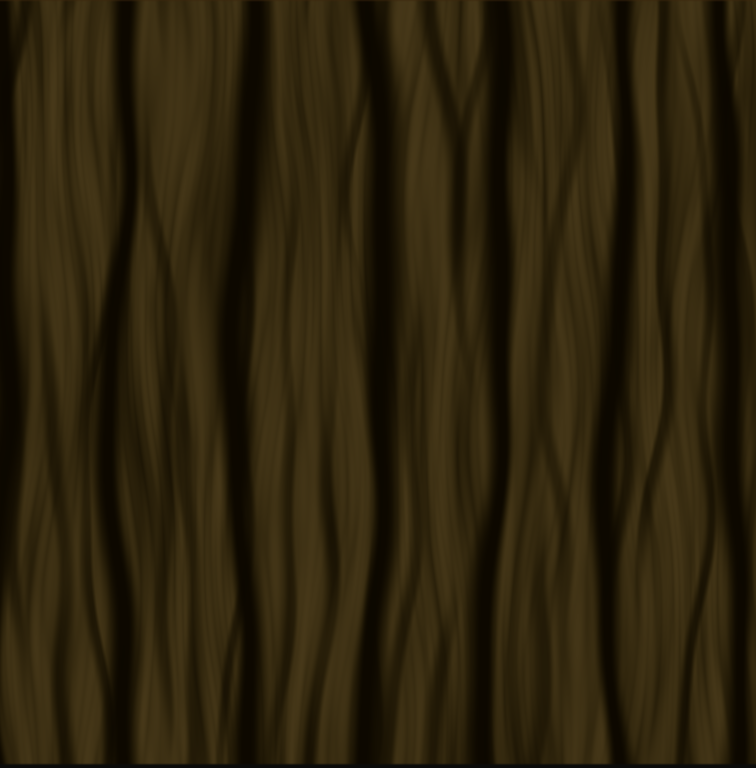
This texture is drawn by a Shadertoy shader. Its source:

```glsl
// Dark brown tree bark: wavy vertical furrows, fainter grooves and fine fibres.

const float FURROWS = 7.0;          // deep, nearly black channels
const float FURROW_SPACING = 0.163;
const float FURROW_WIDTH = 0.027;
const float FURROW_WANDER = 0.021;
const float GROOVES = 18.0;         // shallow, crossing channels
const float GROOVE_WIDTH = 0.015;
const float GROOVE_WANDER = 0.030;
const float PLATE_HEIGHT = 0.85;
const vec2 STRAND_CELLS = vec2(42.0, 2.4);
const vec2 FIBRE_CELLS = vec2(125.0, 7.0);
const vec3 HOLLOW = vec3(0.045, 0.027, 0.0);
const vec3 RIDGE = vec3(0.262, 0.207, 0.089);
const vec3 BOTTOM_RIM = vec3(0.045, 0.045, 0.04);
const vec3 TOP_RIM = vec3(0.24, 0.15, 0.05);
const float RIM_SIZE = 0.005;

float hash(float n) {
    return fract(sin(n * 12.9898) * 4375.85);
}

vec2 hash2(vec2 p) {
    vec2 q = vec2(dot(p, vec2(127.1, 311.7)), dot(p, vec2(269.5, 183.3)));
    return fract(sin(q) * 4375.85);
}

// Layered sines: a sideways path from about -1 to 1
float wander(float y, float seed) {
    float phase = 6.283 * hash(seed);
    float pace = mix(0.8, 1.25, hash(seed + 3.1));
    return 0.58 * sin(y * 5.2 * pace + phase)
         + 0.30 * sin(y * 10.7 * pace + phase * 2.3)
         + 0.12 * sin(y * 23.0 + phase * 4.1);
}

// Smooth cellular noise, centred near zero
float cellular(vec2 p) {
    const float SOFTNESS = 6.0;
    vec2 cell = floor(p);
    float sum = 0.0;
    for (int j = -1; j <= 1; j++) {
        for (int i = -1; i <= 1; i++) {
            vec2 corner = cell + vec2(i, j);
            vec2 d = corner + hash2(corner) - p;
            sum += exp(-SOFTNESS * dot(d, d));
        }
    }
    return -log(sum + 0.01) / SOFTNESS - 0.13;
}

// Channel depth: each flank has its own softness
float channel(float d, float left, float right) {
    float t = abs(d) / (d < 0.0 ? left : right);
    return 1.0 - smoothstep(0.12, 1.0, t);
}

float furrowDepth(vec2 p, float id) {
    float seed = id * 7.3 + 2.0;
    float x = id * FURROW_SPACING + 0.026 * (hash(seed) - 0.5);
    x += FURROW_WANDER * wander(p.y, seed);
    float swell = 1.0 + 0.28 * wander(p.y * 1.3, seed + 11.0);
    float width = FURROW_WIDTH * swell * mix(0.8, 1.2, hash(seed + 5.0));
    float lean = mix(0.7, 1.35, hash(seed + 8.0));
    return channel(p.x - x, width * lean, width * (2.05 - lean));
}

float grooveDepth(vec2 p, float id) {
    float seed = id * 5.7 + 61.0;
    float x = (id + 0.2 + 0.6 * hash(seed)) / GROOVES;
    x += GROOVE_WANDER * wander(p.y, seed);
    float fade = smoothstep(-0.75, 0.55, wander(p.y * 0.9, seed + 17.0));
    float width = GROOVE_WIDTH * mix(0.65, 1.25, hash(seed + 4.0)) * (0.65 + 0.4 * fade);
    float lean = mix(0.6, 1.4, hash(seed + 9.0));
    float strength = mix(0.38, 0.72, hash(seed + 6.0)) * fade;
    return strength * channel(p.x - x, width * lean, width * (2.0 - lean));
}

void mainImage(out vec4 fragColor, in vec2 fragCoord) {
    vec2 uv = fragCoord / iResolution.xy;

    // Fibres bend gently along the trunk
    vec2 bent = uv;
    bent.x += 0.014 * sin(uv.y * 6.0 + uv.x * 19.0) + 0.006 * sin(uv.y * 13.0 - uv.x * 27.0);
    float strands = cellular(bent * STRAND_CELLS);
    float fibres = cellular(bent * FIBRE_CELLS + 37.0);
    float height = PLATE_HEIGHT - 0.75 * strands - 0.36 * fibres;

    // Carve the channels
    for (float i = 0.0; i < GROOVES; i++) {
        height *= 1.0 - grooveDepth(uv, i);
    }
    for (float i = 0.0; i < FURROWS; i++) {
        height *= 1.0 - 0.97 * furrowDepth(uv, i);
    }
    height = clamp(height, 0.0, 1.1);

    // Blue fades sooner in the hollows
    vec3 color = mix(HOLLOW, RIDGE, vec3(height, height, pow(height, 1.4)));

    // Thin rims at the bottom and top
    float bottom = 1.0 - smoothstep(0.6 * RIM_SIZE, 1.4 * RIM_SIZE, uv.y);
    float top = smoothstep(1.0 - 0.6 * RIM_SIZE, 1.0, uv.y);
    color = mix(color, BOTTOM_RIM, bottom);
    color = mix(color, TOP_RIM, 0.5 * top);

    fragColor = vec4(color, 1.0);
}
```
